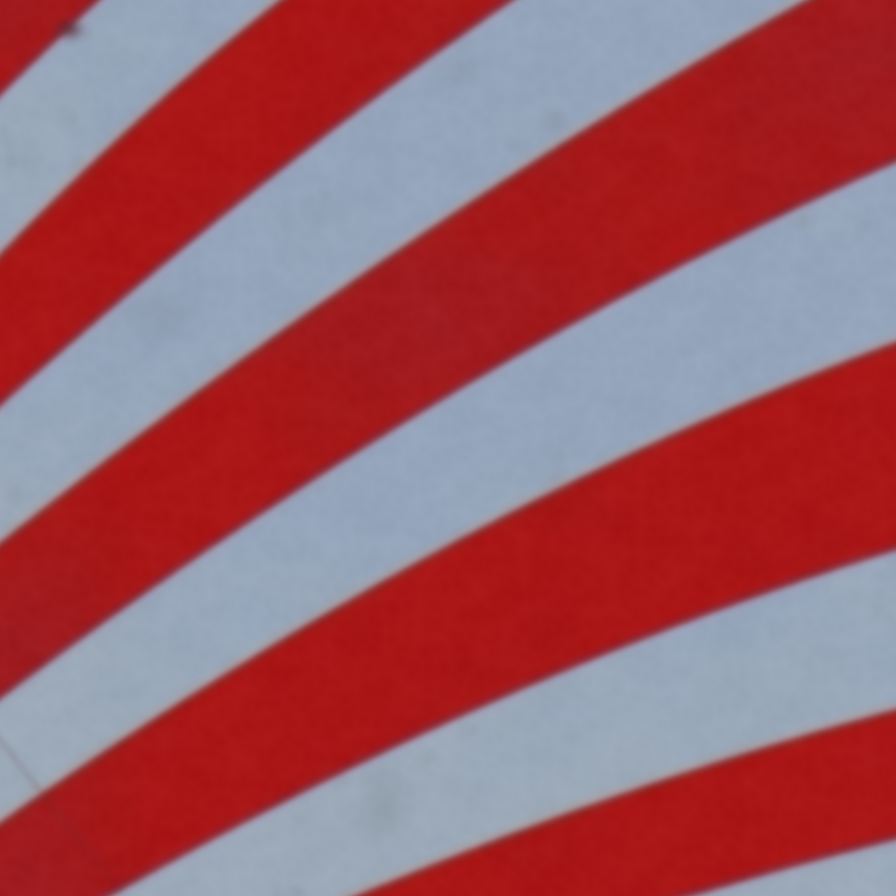
Give the GLSL for this pattern, as a Shadertoy shader.

```glsl
const vec3 RED_VIVID = vec3(0.668, 0.082, 0.082);
const vec3 RED_DULL = vec3(0.602, 0.115, 0.135);
const vec3 PALE_COOL = vec3(0.580, 0.645, 0.735);
const vec3 PALE_GREY = vec3(0.610, 0.665, 0.722);
const vec3 WARM_RIM = vec3(0.680, 0.600, 0.590);
const vec3 VIOLET_RIM = vec3(0.630, 0.610, 0.720);
const vec3 WARM_CREASE = vec3(0.500, 0.190, 0.170);
const vec3 VIOLET_CREASE = vec3(0.460, 0.190, 0.290);
const vec3 SHADOW = vec3(0.330, 0.130, 0.160);
const vec3 STAIN = vec3(0.510, 0.550, 0.600);
const float EDGE_BLUR = 0.0078;
const float RIM_WIDTH = 0.0055;
const float GRAIN = 0.014;
const float WEAVE = 0.012;
const int EDGE_COUNT = 9;

// Each stripe boundary is a parabola: height, slope, bend.
const vec3 EDGES[EDGE_COUNT] = vec3[EDGE_COUNT](
    vec3(0.893, 1.000, -0.300),
    vec3(0.716, 1.032, -0.397),
    vec3(0.547, 0.899, -0.188),
    vec3(0.394, 0.795, -0.135),
    vec3(0.220, 0.752, -0.153),
    vec3(0.082, 0.700, -0.164),
    vec3(-0.073, 0.608, -0.149),
    vec3(-0.188, 0.523, -0.127),
    vec3(-0.300, 0.473, -0.110));

vec2 hash2(vec2 p) {
    vec3 q = fract(p.xyx * vec3(0.1031, 0.1030, 0.0973));
    q += dot(q, q.yzx + 33.33);
    return fract((q.xx + q.yz) * q.zy);
}

// Distance to the nearest scattered cell centre.
float cellular(vec2 p) {
    vec2 cell = floor(p);
    float nearest = 2.0;
    for (int y = -1; y <= 1; y++)
        for (int x = -1; x <= 1; x++) {
            vec2 c = cell + vec2(x, y);
            nearest = min(nearest, length(c + hash2(c) - p));
        }
    return nearest;
}

float waves(vec2 p) {
    float sum = 0.0;
    float gain = 0.5;
    for (int i = 0; i < 4; i++) {
        sum += gain * sin(p.x + 1.7 * sin(p.y)) * cos(p.y - p.x * 0.4);
        p = mat2(1.5, 1.1, -1.1, 1.5) * p + 1.3;
        gain *= 0.55;
    }
    return sum;
}

float blob(vec2 p, vec2 centre, vec2 size) {
    vec2 q = (p - centre) / size;
    return exp(-dot(q, q));
}

// Signed distance to a boundary, positive below it.
float edgeDistance(vec2 p, vec3 edge) {
    float height = edge.x + p.x * (edge.y + p.x * edge.z);
    float slope = edge.y + 2.0 * edge.z * p.x;
    return (height - p.y) / sqrt(1.0 + slope * slope);
}

vec3 redCloth(vec2 p, float mottle) {
    float dull = blob(p, vec2(0.95, 0.95), vec2(0.35, 0.20))
               + blob(p, vec2(0.45, 0.66), vec2(0.22, 0.14))
               + blob(p, vec2(0.00, 0.02), vec2(0.18, 0.14))
               + blob(p, vec2(0.00, 0.30), vec2(0.15, 0.10))
               + blob(p, vec2(0.02, 1.00), vec2(0.12, 0.10));
    return mix(RED_VIVID, RED_DULL, clamp(dull * 0.65 + mottle * 0.25, 0.0, 1.0));
}

vec3 paleCloth(vec2 p, float mottle) {
    float grey = smoothstep(0.55, 0.05, p.y) + 0.5 * smoothstep(0.35, 0.0, p.x);
    vec3 cloth = mix(PALE_COOL, PALE_GREY, clamp(grey + mottle * 0.4, 0.0, 1.0));
    float specks = smoothstep(0.4, 0.0, cellular(p * 17.0)) * smoothstep(0.1, 0.6, mottle);
    float marks = 0.35 * blob(p, vec2(0.43, 0.10), vec2(0.025, 0.035))
                + 0.25 * blob(p, vec2(0.51, 0.92), vec2(0.025, 0.020))
                + 0.30 * blob(p, vec2(0.18, 0.65), vec2(0.035, 0.030));
    return mix(cloth, STAIN, clamp(specks * 0.25 + marks, 0.0, 0.8));
}

void mainImage(out vec4 fragColor, in vec2 fragCoord) {
    vec2 uv = fragCoord / iResolution.xy;
    float mottle = waves(uv * 16.0);
    vec3 red = redCloth(uv, mottle);
    vec3 pale = paleCloth(uv, mottle);
    float blur = max(EDGE_BLUR, 0.7 / iResolution.y);

    // Stripes from the top down, with a rim and crease on each border.
    vec3 color = red;
    for (int i = 0; i < EDGE_COUNT; i++) {
        bool paleBelow = i % 2 == 0;
        float d = edgeDistance(uv, EDGES[i]);
        color = mix(color, paleBelow ? pale : red, smoothstep(-blur, blur, d));
        float rim = (paleBelow ? d : -d) / RIM_WIDTH - 0.9;
        color = mix(color, paleBelow ? VIOLET_RIM : WARM_RIM, 0.45 * exp(-rim * rim));
        float crease = rim + 1.6;
        color = mix(color, paleBelow ? VIOLET_CREASE : WARM_CREASE, 0.4 * exp(-crease * crease));
    }

    // Torn nick at the top left and a faint fold at the bottom left.
    color = mix(color, SHADOW, 0.6 * blob(uv, vec2(0.077, 0.967), vec2(0.014, 0.010)));
    float fold = (uv.y - 0.105 + (uv.x - 0.055) * 1.25) / 0.009;
    color = mix(color, SHADOW, 0.1 * exp(-fold * fold) * smoothstep(0.16, 0.08, uv.x));

    // Soft weave and grain over the whole cloth.
    color += WEAVE * waves(uv * 45.0 + 7.0);
    color += GRAIN * (cellular(uv * 60.0) - 0.45);
    fragColor = vec4(color, 1.0);
}
```
